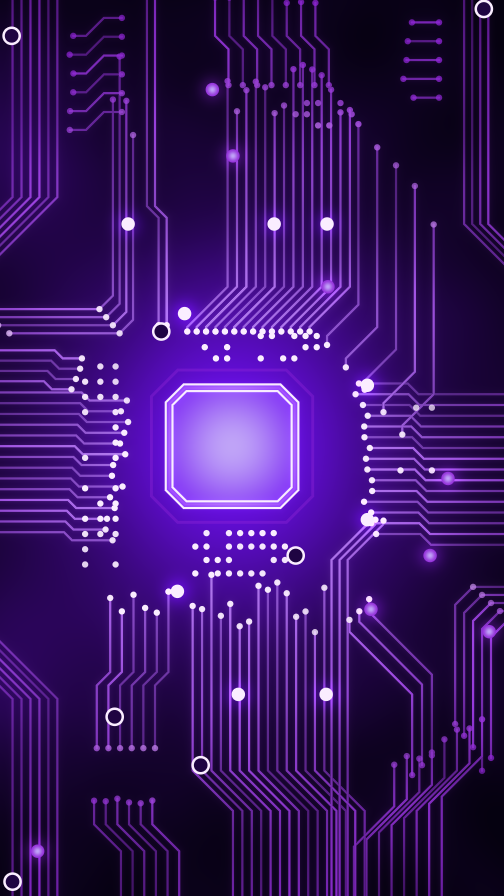
Give the GLSL for this background, as a Shadertoy shader.

```glsl
const vec3 DARK = vec3(.02, .004, .06);
const vec3 DEEP = vec3(.12, .015, .26);
const vec3 PURPLE = vec3(.26, .03, .52);
const vec3 VIOLET = vec3(.43, .06, .95);
const vec3 LAVENDER = vec3(.75, .64, .97);
const vec3 MAGENTA = vec3(.56, .14, .84);
const vec3 WHITE = vec3(.98, .93, 1);
const vec2 CHIP = vec2(25.9, 50.2);
const vec2 CHIP_HALF = vec2(7.4, 6.9);
const float CHAMFER = 2.;
const float WIRE = .13;
const float PAD = .35;
const float NODE = .75;

// Accents, in hundredths of the canvas height
const vec2 BRIGHT[9] = vec2[9](vec2(14.3, 75), vec2(30.6, 75), vec2(36.5, 75), vec2(20.6, 65),
  vec2(41, 57), vec2(41, 42), vec2(19.8, 34), vec2(26.6, 22.5), vec2(36.4, 22.5));
const vec2 SOFT[8] = vec2[8](vec2(23.7, 90), vec2(26, 82.6), vec2(36.6, 68), vec2(50, 46.6),
  vec2(48, 38), vec2(41.4, 32), vec2(4.2, 5), vec2(54.6, 29.5));
const vec2 RINGS[7] = vec2[7](vec2(1.3, 96), vec2(54, 99), vec2(1.4, 1.6), vec2(18, 63),
  vec2(33, 38), vec2(22.4, 14.6), vec2(12.8, 20));

float pixel; // one pixel in canvas units
vec2 ink;    // coverage of wires, pads

float hash(vec2 p) { return fract(sin(dot(p, vec2(127.1, 311.7))) * 4375.8); }

float corner(vec2 cell, vec2 offset) {
  float angle = 6.283 * hash(cell);
  return dot(vec2(cos(angle), sin(angle)), offset);
}

float gradientNoise(vec2 p) {
  vec2 i = floor(p), f = fract(p), u = smoothstep(0., 1., f), e = vec2(1, 0);
  return mix(mix(corner(i, f), corner(i + e, f - e), u.x),
    mix(corner(i + e.yx, f - e.yx), corner(i + e.xx, f - e.xx), u.x), u.y);
}

float cover(float d) { return clamp(.5 - d / pixel, 0., 1.); }

float bell(float x) { return exp(-x * x); }

float segment(vec2 p, vec2 a, vec2 b) {
  vec2 ab = b - a;
  return length(p - a - ab * clamp(dot(p - a, ab) / max(dot(ab, ab), 1e-4), 0., 1.));
}

float chamferBox(vec2 p, vec2 size, float cut) {
  vec2 q = abs(p) - size;
  return max(max(q.x, q.y), (q.x + q.y + cut) * .707);
}

// Parallel wires along y; legs = first run, diagonal shift, last run
void bundle(vec2 p, int count, vec2 start, vec2 pitch, vec3 legs) {
  for (int i = 0; i < count; i++) {
    vec2 a = start + pitch * float(i);
    vec2 b = a + vec2(0, legs.x);
    vec2 c = b + vec2(legs.y, sign(legs.x) * abs(legs.y));
    vec2 d = c + vec2(0, legs.z);
    float power = .6 + .6 * hash(a.yx);
    a.y += .3 * legs.x * hash(a);
    float wire = min(segment(p, a, b), min(segment(p, b, c), segment(p, c, d)));
    float pad = min(length(p - a), length(p - d));
    ink = max(ink, vec2(power * max(cover(wire - WIRE), .16 * exp(-3. * wire)), cover(pad - PAD)));
  }
}

// Grid of pads with random gaps
void pads(vec2 p, vec2 origin, vec2 count, vec2 pitch) {
  vec2 id = clamp(round((p - origin) / pitch), vec2(0), count - 1.);
  float d = length(p - origin - id * pitch);
  ink.y = max(ink.y, step(.45, hash(id + origin)) * cover(d - PAD));
}

void drawCircuit(vec2 p) {
  vec2 q = p.yx, folded = vec2(p.x, abs(p.y - 50.));
  // Upper wires
  bundle(p, 14, vec2(25.4, 93), vec2(1.05, 0), vec3(-25, -4.5, -.5));
  bundle(p, 2, vec2(16.4, 110), vec2(.9, 0), vec3(-33, 1.3, -12));
  bundle(p, 4, vec2(12.6, 95), vec2(.75, -.9), vec3(-28, -1.5, 0));
  bundle(p, 5, vec2(40, 88), vec2(2.1, -2.5), vec3(-22, -3.5, -1));
  bundle(p, 8, vec2(24, 101), vec2(1.6, 0), vec3(-5, 1.5, -4));
  bundle(q, 6, vec2(96, 7.6), vec2(-2.1, 0), vec3(2, 2, 2));
  bundle(q, 5, vec2(97.5, 45), vec2(-2.1, 0), vec3(4, 0, 0));
  // Side wires
  bundle(q, 4, vec2(65.5, -6), vec2(-.9, .75), vec3(17.1, 0, 0));
  bundle(q, 4, vec2(60, 10), vec2(-1.15, -.4), vec3(-3, .9, -9));
  bundle(q, 14, vec2(55.3, 15), vec2(-1.2, -.15), vec3(-5, .9, -12));
  bundle(q, 15, vec2(57.2, 39.5), vec2(-1.2, .1), vec3(6, -1.2, 14));
  // Lower wires
  bundle(p, 15, vec2(21.5, 36), vec2(1.05, 0), vec3(-22, 4.5, -12));
  bundle(p, 6, vec2(12.3, 34), vec2(1.3, 0), vec3(-9, -1.5, -7));
  bundle(p, 3, vec2(42.8, 42), vec2(-.9, 0), vec3(-.5, -4, -40));
  bundle(p, 3, vec2(39, 31), vec2(1.1, 1.1), vec3(-1.5, 7, -9));
  bundle(p, 8, vec2(44, 15), vec2(1.4, .8), vec3(-5, -4.5, -14));
  bundle(p, 6, vec2(10.5, 11), vec2(1.3, 0), vec3(-3, 3, -8));
  // Corner wires
  bundle(folded, 6, vec2(6.4, 60), vec2(-1, 0), vec3(-32, -8, 0));
  bundle(p, 4, vec2(51.8, 110), vec2(.9, 0), vec3(-35, 6, 0));
  bundle(p, 5, vec2(50.8, 16), vec2(1, -.9), vec3(16.5, 2, 0));
  bundle(q, 5, vec2(34.5, 62), vec2(-.9, 1), vec3(-9.2, 0, 0));
  // Pad fields
  pads(p, vec2(21.6, 60), vec2(12, 3), vec2(1.25));
  pads(p, vec2(21.8, 36), vec2(9, 4), vec2(1.25, 1.5));
  pads(p, vec2(9.5, 37), vec2(3, 14), vec2(1.7));
  pads(p, vec2(41.2, 47.5), vec2(5, 2), vec2(1.75, 7));
  pads(p, vec2(33, 86), vec2(6, 3), vec2(1.25));
}

void mainImage(out vec4 fragColor, in vec2 fragCoord) {
  pixel = 100. / iResolution.y;
  vec2 p = fragCoord * pixel, c = p - CHIP;
  float d = length(c * vec2(1, .9)), near = bell(d / 30.);

  // Backdrop glow and side haze
  float cloud = gradientNoise(p * .1);
  vec3 col = mix(DARK, DEEP, clamp(bell(d / 33.) + .3 * cloud, 0., 1.));
  col = mix(col, PURPLE, .7 * bell(d / 21.));
  col = mix(col, VIOLET, bell(d / 14.5));
  col += PURPLE * .4 * bell(length(vec2(p.x, abs(p.y - 54.) - 30.)) / 11.);

  // Wires and pads, kept clear of the chip
  float box = chamferBox(c, CHIP_HALF, CHAMFER);
  drawCircuit(p);
  ink = min(ink * smoothstep(1.4, 2.4, box) * (.65 + .4 * near + .3 * cloud), 1.);
  col = mix(col, mix(MAGENTA, LAVENDER, .8 * near), ink.x);
  col = mix(col, mix(MAGENTA, WHITE, smoothstep(.1, .6, near)), ink.y);

  // Nodes and rings
  for (int i = 0; i < SOFT.length(); i++) {
    float r = length(p - SOFT[i]);
    col += MAGENTA * .3 * bell(r / 1.4);
    col = mix(col, mix(MAGENTA, LAVENDER, bell(r / .5)), cover(r - NODE));
  }
  for (int i = 0; i < RINGS.length(); i++) {
    float r = length(p - RINGS[i]) - .9;
    col = mix(mix(col, DEEP, cover(r)), WHITE, cover(abs(r) - .14));
  }
  for (int i = 0; i < BRIGHT.length(); i++) {
    float r = length(p - BRIGHT[i]);
    col = mix(col + VIOLET * .3 * bell(r / 1.5), WHITE, cover(r - NODE));
  }

  // Chip face, faint frame and twin bright outlines
  col = mix(col, mix(VIOLET, LAVENDER, bell(length(c) / 7.)), cover(box));
  col = mix(col, MAGENTA, .4 * cover(abs(box - 1.6) - .16));
  col += LAVENDER * .2 * exp(-3. * abs(box + .4));
  col = mix(col, WHITE, cover(min(abs(box), abs(box + .75)) - .12));
  fragColor = vec4(clamp(col, 0., 1.), 1);
}
```
